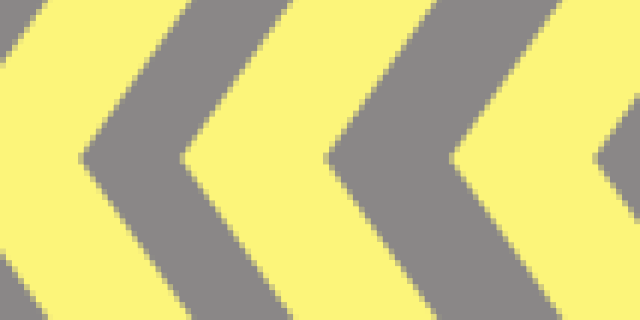
Write a WebGL 1 fragment shader that draws this pattern.

```glsl
precision highp float;
// Yellow left-pointing chevrons on grey, with coarse stepped edges.

uniform vec2 u_resolution;

// Snap to the centres of unit cells, easing over one screen pixel at each border.
vec2 snapToCells(vec2 p, float pixel) {
    vec2 border = floor(p + 0.5);
    return border - 0.5 + clamp((p - border) / pixel + 0.5, 0.0, 1.0);
}

// Coverage of a band from start to start + width, softened over about one cell.
float bandCoverage(float x, float start, float width) {
    float inside = 0.5 * width - abs(x - start - 0.5 * width);
    return clamp(inside / 1.4 + 0.5, 0.0, 1.0);
}

void main() {
    // Square cells, 107 across the canvas
    float pixel = 107.0 / u_resolution.x;
    vec2 cell = snapToCells(gl_FragCoord.xy * pixel, pixel);

    // Shear both halves so that each chevron becomes a straight band
    float arm = max(abs(cell.y - 27.0), 0.5);
    float x = cell.x - 0.705 * arm;

    // Three equal bands, with a wider gap on the right
    float paint = 0.0;
    for (int i = -1; i <= 1; i++) {
        float k = float(i);
        float start = 30.2 + 43.0 * k + 2.0 * k * k;
        paint = max(paint, bandCoverage(x, start, 24.0));
    }

    vec3 grey = vec3(0.54, 0.53, 0.53);
    vec3 yellow = vec3(0.99, 0.96, 0.48);
    gl_FragColor = vec4(mix(grey, yellow, paint), 1.0);
}
```
